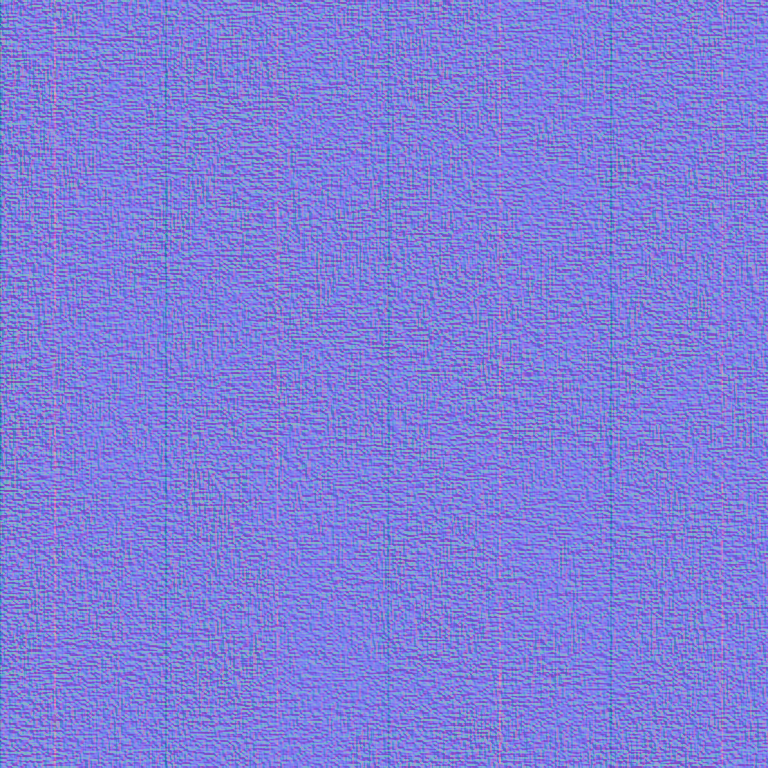
Write a WebGL 1 fragment shader that draws this texture map.

```glsl
precision highp float;
// Tangent-space normal map of a fine woven cloth with alternating vertical seam lines.

uniform vec2 u_resolution;

const float THREADS = 425.0;               // noise cells across the canvas
const float WEFT_LENGTH = 6.5;             // horizontal thread length in cells
const float WARP_LENGTH = 6.0;             // vertical thread length in cells
const float RELIEF = 2.25;                 // steepness of the fibres
const vec2 TILT_GAIN = vec2(0.40, 0.445);  // sideways tilt left after fibres blend
const float MEAN_HEIGHT = 0.745;           // average of the height component
const float HEIGHT_GAIN = 0.55;            // contrast of the height component
const float BAND_CONTRAST = 0.10;          // rough bands against smooth bands
const float SEAM_PERIOD = 0.2897;          // distance between seams of one kind
const float SINK_OFFSET = 0.2162;          // first teal seam
const float RISE_OFFSET = 0.0716;          // first pink seam
const float SEAM_HALF_WIDTH = 0.0011;
const float SINK_TILT = 0.34;
const float RISE_TILT = 0.46;
const float EDGE_WIDTH = 0.0022;           // teal line along the left border

float hash(vec2 cell) {
  vec3 q = fract(vec3(cell.xyx) * vec3(0.1031, 0.1030, 0.0973));
  q += dot(q, q.yzx + 33.33);
  return fract((q.x + q.y) * q.z);
}

float valueNoise(vec2 p) {
  vec2 cell = floor(p);
  vec2 f = fract(p);
  f = f * f * (3.0 - 2.0 * f);
  float low = mix(hash(cell), hash(cell + vec2(1.0, 0.0)), f.x);
  float high = mix(hash(cell + vec2(0.0, 1.0)), hash(cell + vec2(1.0, 1.0)), f.x);
  return mix(low, high, f.y);
}

// Weights: horizontal threads, vertical threads, irregular grain
float clothHeight(vec2 p, vec3 weights) {
  vec2 q = p * THREADS;
  float weft = valueNoise(q * vec2(1.0 / WEFT_LENGTH, 1.0) + 17.0);
  float warp = valueNoise(q * vec2(1.0, 1.0 / WARP_LENGTH) + 371.0);
  float grain = valueNoise(q * vec2(0.66, 0.84) + 613.0);
  return dot(vec3(weft, warp, grain), weights);
}

// Patches where one family of threads shows more strongly
vec3 threadWeights(vec2 p) {
  float weftPatch = 0.4 * valueNoise(p * vec2(8.0, 16.0) + 5.0)
                  + 0.6 * valueNoise(p * vec2(30.0, 66.0) + 41.0);
  float warpPatch = 0.4 * valueNoise(p * vec2(15.0, 9.0) + 83.0)
                  + 0.6 * valueNoise(p * vec2(60.0, 32.0) + 127.0);
  return vec3(mix(0.35, 1.0, smoothstep(0.2, 0.8, weftPatch)),
              mix(0.2, 1.1, smoothstep(0.2, 0.8, warpPatch)),
              1.05);
}

// Uneven wear, with rougher cloth from each teal seam to the next pink one
float roughness(vec2 p) {
  float wear = 0.45 * valueNoise(p * vec2(7.0, 9.0) + 211.0)
             + 0.55 * valueNoise(p * vec2(36.0, 42.0) + 307.0);
  float band = sin(6.28319 * (p.x - SINK_OFFSET) / SEAM_PERIOD);
  float border = 1.0 - smoothstep(0.0, 0.06, p.x);
  return 0.7 + 0.6 * wear + BAND_CONTRAST * band + 0.1 * border;
}

float seamMask(float x, float offset) {
  float d = abs(fract((x - offset) / SEAM_PERIOD + 0.5) - 0.5) * SEAM_PERIOD;
  float soft = 0.5 / u_resolution.x;
  return 1.0 - smoothstep(SEAM_HALF_WIDTH - soft, SEAM_HALF_WIDTH + soft, d);
}

void main() {
  vec2 p = gl_FragCoord.xy / u_resolution;

  // Slope of the cloth, measured per noise cell
  float stepSize = 0.28 / THREADS;
  vec2 dx = vec2(stepSize, 0.0);
  vec2 dy = vec2(0.0, stepSize);
  vec3 weights = threadWeights(p);
  vec2 slope = vec2(
    clothHeight(p - dx, weights) - clothHeight(p + dx, weights),
    clothHeight(p - dy, weights) - clothHeight(p + dy, weights));
  slope *= RELIEF * roughness(p) / (2.0 * stepSize * THREADS);

  // Flatten gentle slopes so that the fibres stand out as sparse strokes
  slope *= mix(0.65, 1.15, smoothstep(0.2, 1.1, length(slope)));

  // Blended fibres: tilt partly cancels and the height component evens out
  vec3 normal = normalize(vec3(slope, 1.0));
  normal.xy *= TILT_GAIN;
  normal.z = MEAN_HEIGHT + HEIGHT_GAIN * (normal.z - MEAN_HEIGHT);

  // Seams: continuous teal creases and broken pink ridges
  float edge = 1.0 - smoothstep(0.5 * EDGE_WIDTH, EDGE_WIDTH, p.x);
  float sink = max(seamMask(p.x, SINK_OFFSET), edge);
  float broken = smoothstep(0.25, 0.7, valueNoise(vec2(p.x * 9.0, p.y * 150.0) + 53.0));
  float rise = seamMask(p.x, RISE_OFFSET) * mix(0.35, 1.0, broken);
  normal.x += RISE_TILT * rise - SINK_TILT * sink;
  normal.z -= 0.18 * max(sink, rise);

  gl_FragColor = vec4(0.5 + 0.5 * normal, 1.0);
}
```
